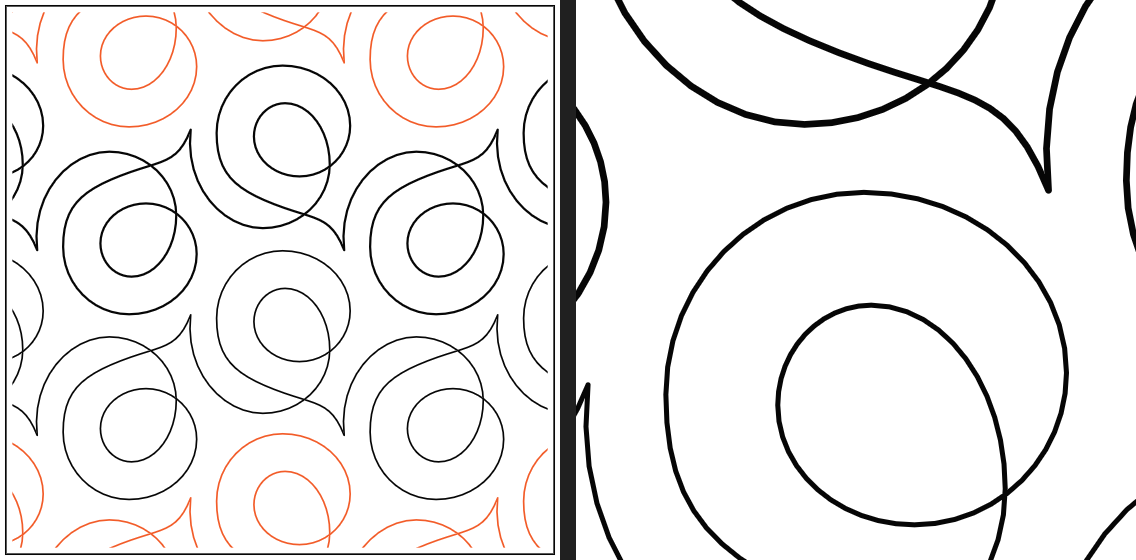
Left: the whole. Right: its middle third, enlarged.
Give the GLSL for this pattern, as a Shadertoy shader.

```glsl
#define PITCH 0.2741      // width of one swirl
#define ROW_PITCH 0.3307
#define ORIGIN vec2(0.0664, 0.5534)
#define OUTER_LIFT 0.0039 // upward nudge of the coloured rows
#define BOLD 0.0040
#define FINE 0.0030
#define BLACK vec3(0.025)
#define ORANGE vec3(0.95, 0.36, 0.16)
#define FRAME_HALF 0.4896
#define CLIP_HALF 0.4780
#define ARC 0.5523        // handle ratio of a quarter ellipse
#define STEPS 12

const float TIP = 0.784;  // height of the cusp ending a swirl

// Swirl nodes: position, then heading
const vec4 path[11] = vec4[11](
    vec4(0.000,  0.000, -0.12, 1.07),
    vec4(0.470,  0.641,  1.0,  0.0),
    vec4(0.906,  0.226,  0.0, -1.0),
    vec4(0.615, -0.173, -1.0,  0.0),
    vec4(0.412,  0.044,  0.0,  1.0),
    vec4(0.709,  0.304,  1.0,  0.0),
    vec4(1.039, -0.026,  0.0, -1.0),
    vec4(0.599, -0.418, -1.0,  0.0),
    vec4(0.169,  0.021,  0.0,  1.0),
    vec4(0.544,  0.485,  0.93, 0.36),
    vec4(1.000,  TIP,    0.37, 0.93));

float segmentDistance(vec2 p, vec2 a, vec2 b) {
    vec2 pa = p - a, ba = b - a;
    return length(pa - ba * clamp(dot(pa, ba) / dot(ba, ba), 0.0, 1.0));
}

vec2 bezier(vec2 a, vec2 b, vec2 c, vec2 d, float t) {
    float s = 1.0 - t;
    return s*s*s*a + 3.0*s*s*t*b + 3.0*s*t*t*c + t*t*t*d;
}

float swirlDistance(vec2 p) {
    // Skip points well outside the swirl
    vec2 outside = abs(p - vec2(0.515, 0.183)) - vec2(0.56, 0.64);
    if (max(outside.x, outside.y) > 0.0) return 1.0;

    float dist = 1.0;
    for (int i = 0; i < 10; i++) {
        vec4 from = path[i], to = path[i + 1];
        vec2 span = to.xy - from.xy;
        vec2 leave = from.xy + ARC * from.zw * dot(span, from.zw);
        vec2 arrive = to.xy - ARC * to.zw * dot(span, to.zw);
        vec2 last = from.xy;
        for (int k = 1; k <= STEPS; k++) {
            vec2 next = bezier(from.xy, leave, arrive, to.xy, float(k) / float(STEPS));
            dist = min(dist, segmentDistance(p, last, next));
            last = next;
        }
    }
    return dist;
}

// A row alternates upright and vertically mirrored swirls
float rowDistance(vec2 p) {
    float dist = 1.0;
    float cell = floor(p.x);
    for (float n = -1.0; n <= 1.0; n++) {
        float column = cell + n;
        vec2 q = vec2(p.x - column, p.y);
        if (mod(column, 2.0) > 0.5) q.y = TIP - q.y;
        dist = min(dist, swirlDistance(q));
    }
    return dist;
}

float coverage(float dist, float pixel) {
    return clamp(0.5 - dist / pixel, 0.0, 1.0);
}

void mainImage(out vec4 fragColor, in vec2 fragCoord) {
    float size = min(iResolution.x, iResolution.y);
    float pixel = 1.0 / size;
    vec2 centred = (fragCoord - 0.5 * iResolution.xy) / size;
    vec2 uv = centred + 0.5;
    float box = max(abs(centred.x), abs(centred.y));
    float inside = coverage(box - CLIP_HALF, pixel);
    vec3 color = vec3(1.0);

    // Swirl rows from top to bottom
    if (inside > 0.0) {
        for (int row = -1; row <= 2; row++) {
            bool outer = row < 0 || row > 1;
            float lift = outer ? OUTER_LIFT : 0.0;
            vec2 start = ORIGIN + vec2(0.0, lift - float(row) * ROW_PITCH);
            float dist = rowDistance((uv - start) / PITCH) * PITCH;
            float width = row == 0 ? BOLD : FINE;
            vec3 ink = outer ? ORANGE : BLACK;
            color = mix(color, ink, inside * coverage(dist - 0.5 * width, pixel));
        }
    }

    // Frame
    float frame = abs(box - FRAME_HALF) - 0.5 * FINE;
    color = mix(color, BLACK, coverage(frame, pixel));
    fragColor = vec4(color, 1.0);
}
```
